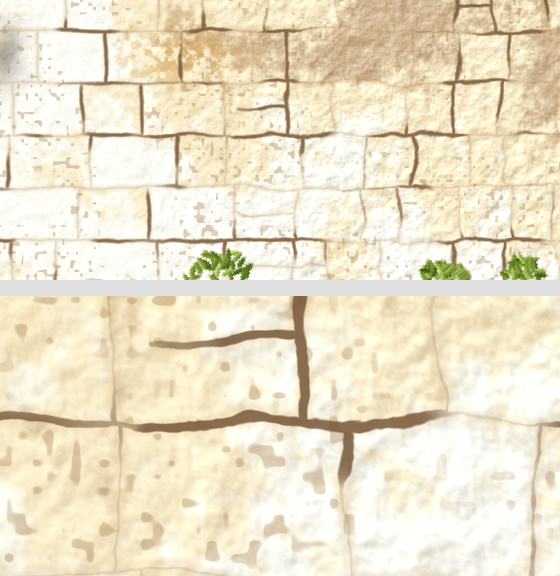
Top: the whole. Bottom: its middle third, enlarged.
Reproduce this texture procedurally as a WebGL 1 fragment shader.

```glsl
precision highp float;
uniform vec2 u_resolution;

float hash(vec2 p) {
  vec3 q = fract(p.xyx * 0.1031);
  q += dot(q, q.yzx + 33.33);
  return fract((q.x + q.y) * q.z);
}

float noise(vec2 p) {
  vec2 i = floor(p), f = fract(p);
  f = f * f * (3.0 - 2.0 * f);
  return mix(mix(hash(i), hash(i + vec2(1.0, 0.0)), f.x),
             mix(hash(i + vec2(0.0, 1.0)), hash(i + 1.0), f.x), f.y);
}

float fbm(vec2 p) {
  float sum = 0.0, amp = 0.5;
  for (int i = 0; i < 5; i++) {
    sum += amp * noise(p);
    p = p * 2.03 + 17.3;
    amp *= 0.5;
  }
  return sum;
}

float spot(vec2 p, vec2 centre, vec2 size) {
  vec2 d = (p - centre) / size;
  return exp(-dot(d, d));
}

// Returns joint distance, column and row of the block under p
vec3 masonry(vec2 p) {
  float level = (0.89 - p.y) / 0.187;
  float row = floor(level), f = fract(level);
  float u = 3.2 * p.x + 0.7 * p.x * p.x + hash(vec2(row + 20.0, 3.0));
  float cell = floor(u), col = cell - 2.0, side = 10.0;
  for (int k = -1; k <= 1; k++) {
    float id = cell + float(k);
    float edge = id + 0.5 * (hash(vec2(id + 9.0, row + 31.0)) - 0.5);
    side = min(side, abs(u - edge));
    if (u > edge) col = id;
  }
  float bed = min(f, 1.0 - f);
  // Some narrow blocks are split into two thin courses
  if (p.x > 0.85 && hash(vec2(col + 5.0, row + 70.0)) > 0.78) bed = min(bed, abs(f - 0.48));
  return vec3(min(bed * 0.187, side / (3.2 + 1.4 * p.x)), col, row);
}

// Paints a clump of scattered leaves; bush = centre x, half width, height
vec3 paintBush(vec3 color, vec2 p, vec3 bush, float seed, float aa) {
  if (abs(p.x - bush.x) > bush.y + 0.04 || p.y > bush.z + 0.04) return color;
  for (int i = 0; i < 44; i++) {
    vec2 id = vec2(float(i) + 1.0, seed);
    float rise = hash(id), tint = hash(id + 53.0);
    float spread = (2.0 * hash(id + 11.0) - 1.0) * (1.0 - 0.55 * rise);
    vec2 d = p - vec2(bush.x + bush.y * spread, bush.z * rise);
    float a = 1.57 - spread + 2.2 * (hash(id + 29.0) - 0.5);
    d = vec2(dot(d, vec2(cos(a), sin(a))), dot(d, vec2(-sin(a), cos(a))));
    float lobes = 1.0 + 0.25 * cos(d.x * 520.0);
    float leaf = (length(d / vec2(0.021, 0.0085 * lobes)) - 1.0) * 0.0085;
    vec3 green = mix(vec3(0.27, 0.39, 0.08), vec3(0.70, 0.80, 0.36), tint);
    green *= 0.85 + 0.25 * smoothstep(-0.004, 0.004, d.y);
    color = mix(color, green, 1.0 - smoothstep(-aa, aa, leaf));
  }
  return color;
}

void main() {
  vec2 p = gl_FragCoord.xy / u_resolution.y;
  float aa = 1.0 / u_resolution.y;
  float rough = smoothstep(0.3, 1.3, p.x);
  vec2 warp = vec2(fbm(p * 9.0), fbm(p * 9.0 + 40.0)) - 0.5;
  vec3 block = masonry(p + warp * mix(0.022, 0.05, rough));
  float tone = hash(block.yz + 44.0);

  // Sun-bleached stone, warmer and darker toward the upper right
  float weather = fbm(p * 5.0 + 8.0) - 0.5, grain = fbm(p * 38.0) - 0.5;
  float stain = 0.06 + 0.22 * p.x + 0.52 * p.y + 0.9 * weather + 0.5 * grain + 0.28 * (tone - 0.5);
  stain -= 0.45 * spot(p, vec2(0.24, 0.86), vec2(0.2, 0.2));
  stain += 0.2 * spot(p, vec2(1.25, 0.9), vec2(0.55, 0.2));
  vec3 color = mix(vec3(1.0, 1.0, 0.97), vec3(0.98, 0.93, 0.79), smoothstep(0.27, 0.6, stain));
  color = mix(color, vec3(0.82, 0.72, 0.58), smoothstep(0.72, 1.05, stain));

  // Ochre crust and grey soot
  float crust = smoothstep(0.0, 0.16, grain + 0.5 * weather);
  color = mix(color, vec3(0.84, 0.66, 0.40), 0.75 * crust * spot(p, vec2(0.66, 0.8), vec2(0.2, 0.12)));
  color = mix(color, vec3(0.60, 0.57, 0.53), 0.8 * spot(p + warp * 0.1, vec2(0.02, 0.8), vec2(0.07, 0.1)));

  // Chipped relief and small pits
  float relief = fbm(p * 24.0) - fbm(p * 24.0 + vec2(-0.12, 0.16));
  color += relief * mix(0.25, 0.75, rough) * vec3(0.8, 0.9, 1.0);
  float pit = smoothstep(0.73, 0.86, noise(p * 62.0)) * smoothstep(0.45, 0.65, noise(p * 7.0 + 3.0));
  color = mix(color, vec3(0.66, 0.51, 0.34), 0.4 * pit);

  // Worn joints: soft mortar with broken dark gaps
  float broken = smoothstep(0.42, 0.75, noise(p * 8.0 + 61.0) + 0.15 * grain);
  broken = max(broken, spot(p, vec2(0.67, 0.515), vec2(0.15, 0.03)));
  float width = mix(0.0012, 0.0055, broken);
  float gap = 1.0 - smoothstep(width - aa, width + 1.5 * aa, block.x);
  color = mix(color, vec3(0.83, 0.72, 0.55), 0.3 * (1.0 - smoothstep(0.0, 0.018, block.x)));
  color = mix(color, vec3(0.46, 0.34, 0.22), gap * mix(0.15, 0.85, broken));

  // Plants along the foot of the wall
  color = paintBush(color, p, vec3(0.79, 0.13, 0.10), 7.0, aa);
  color = paintBush(color, p, vec3(1.59, 0.11, 0.06), 23.0, aa);
  color = paintBush(color, p, vec3(1.87, 0.08, 0.075), 41.0, aa);
  gl_FragColor = vec4(clamp(color, 0.0, 1.0), 1.0);
}
```
